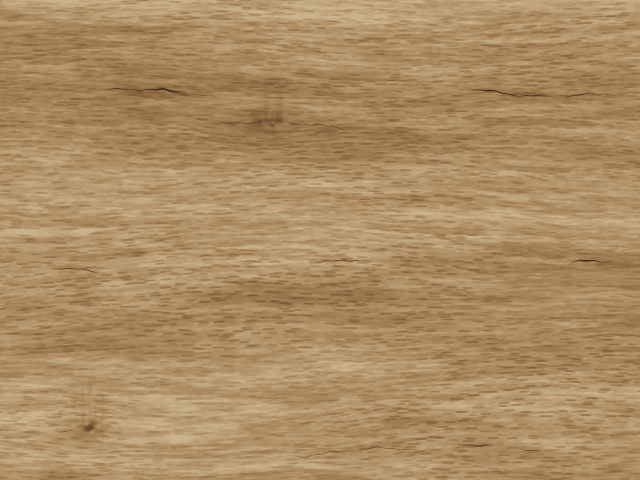
Reproduce this texture procedurally as a WebGL 2 fragment shader.

```glsl
#version 300 es
precision highp float;
// Oak board with horizontal grain: stretched cellular noise gives fibres and
// pores, layered sines give the broad bands and the gentle flow of the grain.
// Three rows of tapered cracks, some with a smoky knot, lie over the grain.

uniform vec2 u_resolution;
out vec4 fragColor;

vec2 hash2(vec2 c) {
  vec3 q = fract(c.xyx * vec3(0.1031, 0.1030, 0.0973));
  q += dot(q, q.yzx + 33.33);
  return fract((q.xx + q.yz) * q.zy);
}

// Soft cellular noise: random cell tones blended by distance, centred on zero
float fibre(vec2 p) {
  vec2 cell = floor(p);
  float total = 0.0, weight = 0.0;
  for (int j = -1; j <= 1; j++)
    for (int i = -1; i <= 1; i++) {
      vec2 id = cell + vec2(i, j);
      vec2 h = hash2(id);
      vec2 d = id + 0.15 + 0.7 * h - p;
      float w = exp(-5.0 * dot(d, d));
      total += w * hash2(id + 57.0).x;
      weight += w;
    }
  return total / weight - 0.5;
}

// Short dark dashes, at most one per cell
float pores(vec2 p) {
  vec2 cell = floor(p);
  float dash = 0.0;
  for (int j = -1; j <= 1; j++)
    for (int i = -1; i <= 1; i++) {
      vec2 id = cell + vec2(i, j);
      vec2 h = hash2(id + 13.0);
      vec2 d = abs(id + h - p);
      float size = hash2(id + 91.0).x;
      float body = smoothstep(0.5, 0.1, d.y) * smoothstep(0.75 * size, 0.3 * size, d.x);
      dash = max(dash, body * smoothstep(0.45, 0.9, size));
    }
  return dash;
}

// Wood tone, measured by its red part, to full colour
vec3 woodColour(float t) {
  vec3 c = mix(vec3(0.15, 0.11, 0.09), vec3(0.45, 0.33, 0.21), clamp((t - 0.15) / 0.30, 0.0, 1.0));
  c = mix(c, vec3(0.56, 0.42, 0.26), clamp((t - 0.45) / 0.11, 0.0, 1.0));
  c = mix(c, vec3(0.67, 0.54, 0.37), clamp((t - 0.56) / 0.11, 0.0, 1.0));
  return mix(c, vec3(0.79, 0.70, 0.55), clamp((t - 0.67) / 0.12, 0.0, 1.0));
}

void main() {
  vec2 p = gl_FragCoord.xy / u_resolution.y;
  float pixel = 0.7 / u_resolution.y;

  // Slow flow of the grain
  vec2 flow = p;
  flow.y += 0.012 * sin(2.6 * p.x + 5.0 * p.y + 0.6) + 0.005 * sin(6.1 * p.x - 11.0 * p.y);
  flow.y += 0.0015 * sin(17.0 * p.x + 23.0 * p.y);

  // Cracks and knots
  float blotch = fibre(p * vec2(75.0, 85.0)) + 0.5;
  float plume = fibre(p * vec2(120.0, 22.0)) + 0.5;
  float crack = 0.0, stain = 0.0;
  for (int i = 0; i < 9; i++) {
    vec2 a = hash2(vec2(i, 7)), b = hash2(vec2(i, 41));
    vec2 centre = vec2((float(i % 3) + 0.2 + 0.6 * a.x) * 0.444,
                       0.05 + 0.34 * float(i / 3) + 0.08 * a.y);
    float reach = mix(0.05, 0.19, b.x * b.x);
    float u = p.x - centre.x;
    float curve = (b.y - 0.4) * 0.16 * u + 0.006 * sin(17.0 * u + 9.0 * a.x)
                + 0.002 * sin(63.0 * u + 9.0 * b.y) + 0.0008 * sin(190.0 * u);
    float d = abs(p.y - centre.y - curve);
    float taper = max(1.0 - u * u / (reach * reach), 0.0);
    float width = 0.0019 * taper * (0.6 + 0.4 * sin(41.0 * u + 20.0 * a.y));
    float broken = smoothstep(-0.8, 0.2, sin(33.0 * u + 30.0 * b.x) + 0.5 * a.x);
    float line = 1.0 - smoothstep(width - pixel, width + pixel, d);
    crack = max(crack, line * smoothstep(0.0, 0.4, taper) * broken * mix(0.5, 0.95, a.y));
    stain += 0.07 * taper * exp(-d / 0.008) * (0.4 + blotch);

    // The knot stands near the crack, bending the grain and smoking upwards
    float knotty = smoothstep(0.35, 0.6, hash2(vec2(i, 83)).x);
    vec2 k = p - centre - vec2((b.y - 0.5) * reach, 0.006);
    vec2 q = k / vec2(0.045, 0.022), v = (k - vec2(0.0, 0.04)) / vec2(0.03, 0.05);
    flow.y -= knotty * 0.45 * k.y * exp(-0.25 * dot(q, q));
    stain += knotty * 0.12 * exp(-dot(q, q)) * (0.2 + blotch);
    stain += knotty * 0.09 * exp(-dot(v, v)) * plume;
    float core = length(k / vec2(0.019, 0.012)) + 0.9 - 1.6 * blotch;
    stain += knotty * 0.16 * smoothstep(0.9, 0.1, core);
  }

  // Broad bands: darker heart in the upper half, shade low on the right
  float tone = 0.70 - 0.024 * cos(14.6 * (flow.y - 0.80) + 0.7 * sin(2.1 * p.x));
  tone -= 0.032 * smoothstep(0.55, 0.59, flow.y) * smoothstep(0.97, 0.83, flow.y);
  tone -= 0.035 * smoothstep(0.35, 1.3, p.x) * smoothstep(0.60, 0.45, flow.y);
  tone += 0.008 * sin(31.0 * flow.y + 1.8 * p.x) + 0.006 * sin(67.0 * flow.y - 2.3 * p.x);

  // Streaks, fibres and pores from coarse to fine
  tone += 0.065 * fibre(flow * vec2(2.2, 19.0));
  tone += 0.075 * fibre(flow * vec2(5.0, 65.0) + 11.0);
  tone += 0.095 * fibre(flow * vec2(20.0, 210.0) + 29.0);
  tone += 0.045 * fibre(flow * vec2(90.0, 260.0) + 47.0);
  float porous = 0.75 + 0.9 * fibre(flow * vec2(3.0, 11.0) + 71.0);
  tone -= 0.10 * porous * pores(flow * vec2(42.0, 165.0));

  tone = mix(tone - min(stain, 0.34), 0.19, crack);
  fragColor = vec4(woodColour(tone), 1.0);
}
```
